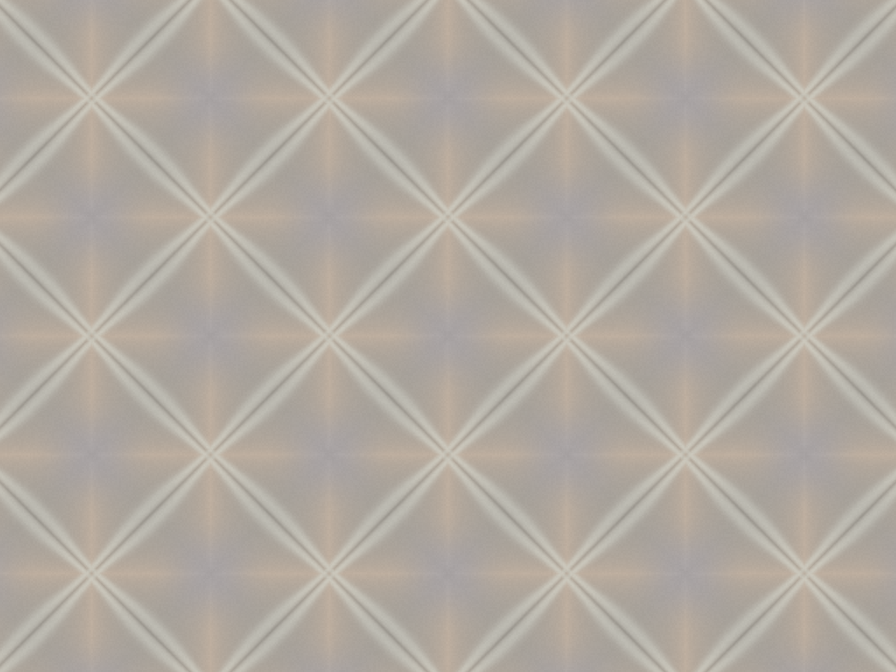
This pattern is drawn by a Shadertoy shader. Its source:

```glsl
float hash(vec2 p) {
    vec3 h = fract(vec3(p.xyx) * 0.1031);
    h += dot(h, h.yzx + 33.33);
    return fract((h.x + h.y) * h.z);
}

float bell(float x, float width) {
    return exp(-x * x / (width * width));
}

// Soft ribbon beside one cell edge, tapering toward the crossings.
float ribbon(float edgeDist, float along) {
    float taper = smoothstep(0.1, 1.0, along);
    float offset = mix(0.044, 0.022, taper);
    float width = mix(0.042, 0.020, taper);
    return bell(edgeDist - offset, width) * mix(0.82, 1.0, taper);
}

// Thin dark seam down the middle of the ribbon.
float seam(float edgeDist, float along) {
    return bell(edgeDist, 0.011) * mix(1.0, 0.45, along);
}

void mainImage(out vec4 fragColor, in vec2 fragCoord) {
    vec2 p = (fragCoord - 0.5 * iResolution.xy) / iResolution.y;

    // Square lattice turned by 45 degrees, four cells per canvas height.
    vec2 cell = fract(mat2(1.0, 1.0, -1.0, 1.0) * p * 2.8284 + 0.5) - 0.5;
    vec2 a = abs(cell);
    vec2 edge = 0.5 - a;
    vec2 along = 2.0 * a.yx;

    // Upright axes of the diamond, used for the warm cross.
    vec2 axes = abs(vec2(cell.x + cell.y, cell.x - cell.y)) * 0.7071;
    float nearAxis = min(axes.x, axes.y);
    float reach = max(axes.x, axes.y);

    // Cool heart, grey flanks and warm arms.
    vec3 color = mix(vec3(0.655, 0.635, 0.635), vec3(0.642, 0.625, 0.598),
                     smoothstep(0.05, 0.42, length(cell)));
    float warmth = exp(-nearAxis / 0.13) * smoothstep(0.03, 0.38, reach);
    color = mix(color, vec3(0.735, 0.675, 0.615), warmth);
    color += 0.018 * exp(-nearAxis / 0.02) * (1.0 - 0.5 * warmth);
    color -= 0.02 * bell(length(cell), 0.035);

    // Pale ribbons and their seams.
    float pale = max(ribbon(edge.x, along.x), ribbon(edge.y, along.y));
    float crossing = smoothstep(0.35, 0.68, reach);
    vec3 paleColor = mix(vec3(0.755, 0.75, 0.715), vec3(0.79, 0.775, 0.73), crossing);
    color = mix(color, paleColor, pale);
    color -= 0.065 * max(seam(edge.x, along.x), seam(edge.y, along.y));

    // Fine grain.
    color += 0.014 * (hash(floor(p * 384.0) + 700.0) - 0.5);

    fragColor = vec4(color, 1.0);
}
```
